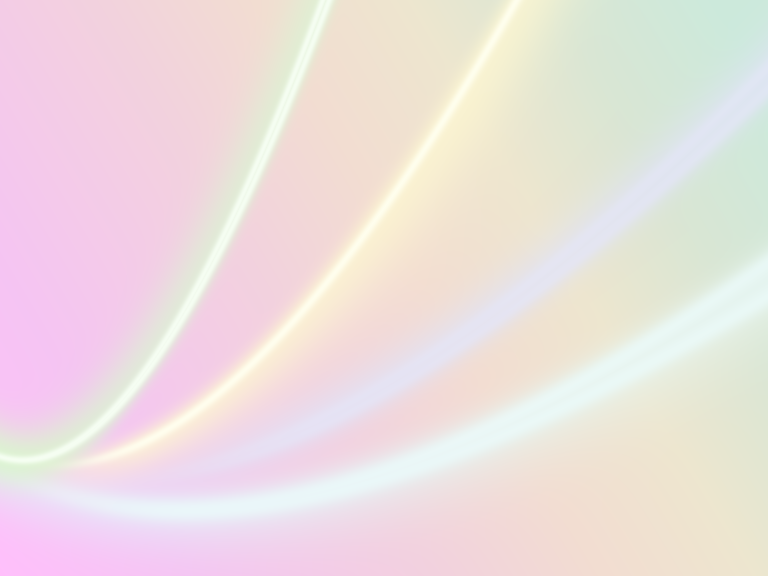
Reproduce this background procedurally as a WebGL 1 fragment shader.

```glsl
precision highp float;
uniform vec2 u_resolution;

// Linear blend towards a colour between two positions
vec3 stop(vec3 base, vec3 tint, float from, float to, float t) {
  return mix(base, tint, clamp((t - from) / (to - from), 0.0, 1.0));
}

// Pastel ramp from orchid through peach and cream to mint
vec3 pastelRamp(float t) {
  vec3 c = vec3(1.0, 0.75, 0.985);
  c = stop(c, vec3(0.96, 0.77, 0.95), 0.0, 0.25, t);
  c = stop(c, vec3(0.95, 0.82, 0.87), 0.25, 0.57, t);
  c = stop(c, vec3(0.95, 0.865, 0.82), 0.57, 0.78, t);
  c = stop(c, vec3(0.93, 0.90, 0.81), 0.78, 0.98, t);
  c = stop(c, vec3(0.85, 0.90, 0.83), 0.98, 1.17, t);
  return stop(c, vec3(0.80, 0.915, 0.86), 1.17, 1.38, t);
}

// Signed distance to a flattening parabola, positive above it
float arcDistance(vec2 uv, vec2 vertex, float bend, float flatten, float aspect) {
  float d = uv.x - vertex.x;
  float k = 1.0 + flatten * d;
  float height = vertex.y + bend * d * d / k;
  float slope = bend * d * (1.0 + k) / (k * k * aspect);
  return (uv.y - height) / sqrt(1.0 + slope * slope);
}

// Bell-shaped falloff with its own width on each side
float glow(float s, float above, float below) {
  float q = s / (s > 0.0 ? above : below);
  return exp(-q * q);
}

// Two soft strands that separate by the given spread
float strands(float s, float spread, float width) {
  return max(glow(s - spread, width, width), glow(s + spread, width, width));
}

void main() {
  vec2 uv = gl_FragCoord.xy / u_resolution;
  float aspect = u_resolution.x / u_resolution.y;
  float x = uv.x;

  vec3 color = pastelRamp(x + 0.45 * uv.y);

  float mintArc = arcDistance(uv, vec2(0.03, 0.201), 6.79, 0.843, aspect);
  float creamArc = arcDistance(uv, vec2(0.07, 0.193), 3.07, 0.635, aspect);
  float lilacArc = arcDistance(uv, vec2(0.13, 0.166), 1.45, 0.66, aspect);
  float aquaArc = arcDistance(uv, vec2(0.235, 0.114), 1.05, 0.70, aspect);

  // Aqua ribbon with a pale veil beneath
  float aquaWidth = mix(0.022, 0.038, x);
  vec3 veil = mix(vec3(0.91, 0.90, 0.98), vec3(0.91, 0.95, 0.91), smoothstep(0.1, 0.8, x));
  color = mix(color, veil, 0.72 * glow(aquaArc, 0.045, mix(0.065, 0.095, x)));
  float aquaFade = smoothstep(-0.05, 0.25, x);
  color = mix(color, vec3(0.90, 0.965, 0.965), 0.6 * aquaFade * glow(aquaArc, aquaWidth, aquaWidth));
  color = mix(color, vec3(0.925, 0.985, 0.985), 0.65 * aquaFade * strands(aquaArc, 0.025 * x * x, 0.016));

  // Lilac ribbon
  float lilacFade = smoothstep(0.05, 0.45, x);
  color = mix(color, vec3(0.88, 0.89, 0.965), 0.75 * lilacFade * glow(lilacArc, 0.055, 0.033));
  color = mix(color, vec3(0.90, 0.905, 0.975), 0.5 * lilacFade * strands(lilacArc, 0.014 * x, 0.012));

  // Cream halo under a bright line
  float creamFade = smoothstep(0.0, 0.2, x);
  float creamWidth = mix(0.04, 0.08, smoothstep(0.1, 0.6, x));
  color = mix(color, vec3(0.99, 0.965, 0.82), 0.8 * creamFade * glow(creamArc, 0.022, creamWidth));
  color = mix(color, vec3(1.0, 1.0, 0.94), 0.9 * creamFade * glow(creamArc, 0.008, 0.009));

  // Mint halo over a white line, stronger where the arcs meet
  float meeting = 1.0 - smoothstep(0.0, 0.2, x);
  vec3 mint = mix(vec3(0.86, 0.95, 0.83), vec3(0.84, 0.98, 0.78), meeting);
  color = mix(color, mint, 0.8 * glow(mintArc, 0.06, mix(0.016, 0.045, meeting)));
  color = mix(color, vec3(0.97, 1.0, 0.96), 0.9 * strands(mintArc - 0.005 * x, 0.012 * x, 0.007));

  gl_FragColor = vec4(color, 1.0);
}
```
